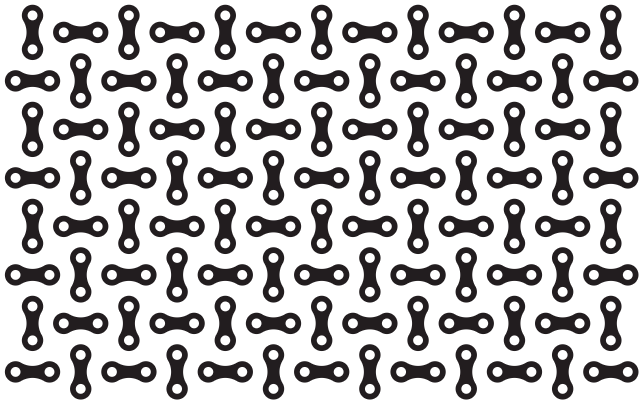
This pattern is drawn by a Shadertoy shader. Its source:

```glsl
// Black two-hole chain links on white, alternating upright and level in a staggered grid.
// Lengths are in column pitches.
#define COLUMNS 13.0
#define ROWS 8.0
#define CANVAS_WIDTH 13.28
#define ROW_PITCH 1.0064
#define GRID_SHIFT vec2(0.035, -0.003)
#define HOLE_OFFSET 0.352
#define END_RADIUS 0.2215
#define HOLE_RADIUS 0.102
#define WAIST 0.1245
#define INK vec3(0.133, 0.114, 0.122)
#define PAPER vec3(1.0)

// Signed distance to an upright link: round ends joined by tangent concave arcs.
float linkDistance(vec2 p) {
    p = abs(p);
    float arcRadius = (HOLE_OFFSET * HOLE_OFFSET + WAIST * WAIST - END_RADIUS * END_RADIUS)
                    / (2.0 * (END_RADIUS - WAIST));
    float arcCenter = arcRadius + WAIST;
    float toHole = length(p - vec2(0.0, HOLE_OFFSET));
    bool onWaist = p.x / arcCenter + p.y / HOLE_OFFSET < 1.0;
    float body = onWaist ? arcRadius - length(p - vec2(arcCenter, 0.0))
                         : toHole - END_RADIUS;
    return max(body, HOLE_RADIUS - toHole);
}

void mainImage(out vec4 fragColor, in vec2 fragCoord) {
    float pixel = CANVAS_WIDTH / iResolution.x;
    vec2 pitch = vec2(1.0, ROW_PITCH);
    vec2 gridSize = vec2(COLUMNS, ROWS);

    // Position relative to the center of the lower left link.
    vec2 p = (fragCoord - 0.5 * iResolution.xy) * pixel - GRID_SHIFT
           + 0.5 * (gridSize - 1.0) * pitch;
    vec2 nearest = floor(p / pitch + 0.5);

    // Links reach past their cells, so neighbors are tested too.
    float dist = 1.0;
    for (int j = -1; j <= 1; j++) {
        for (int i = -1; i <= 1; i++) {
            vec2 cell = nearest + vec2(i, j);
            if (any(lessThan(cell, vec2(0.0))) || any(greaterThanEqual(cell, gridSize))) continue;
            vec2 local = p - cell * pitch;
            bool upright = mod(cell.x + cell.y, 2.0) > 0.5;
            dist = min(dist, linkDistance(upright ? local : local.yx));
        }
    }

    float coverage = clamp(0.5 - dist / pixel, 0.0, 1.0);
    fragColor = vec4(mix(PAPER, INK, coverage), 1.0);
}
```
